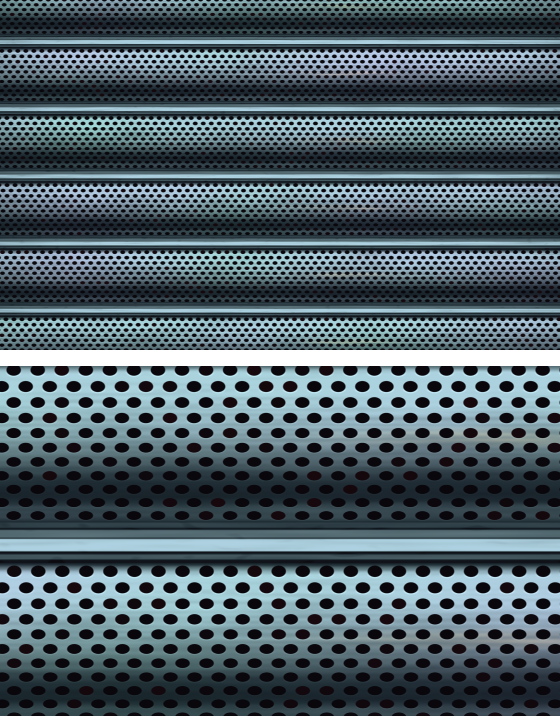
Top: the whole. Bottom: its middle third, enlarged.
A WebGL 1 fragment shader for this texture:

```glsl
precision highp float;
// Perforated steel roller shutter: curved slats with staggered holes, split by bright rails.
// Each slat is a vertical shading profile; rows and columns of holes are cut by fract(),
// then gradient noise adds brushed streaks, tinted reflections and worn rails.
uniform vec2 u_resolution;

// Layout, in canvas heights; slat positions run downward from 0 to 1 within a period
const float PERIOD = 0.1917;
const float FIRST_RAIL = 0.1205;
const float SLAT_TOP = 0.088;
const float SLAT_BOTTOM = 0.885;
const float ROWS = 11.0;
const float ROW_SQUEEZE = 0.15;
const float HOLE_PITCH = 0.0229;
const vec2 HOLE_SIZE = vec2(0.300, 0.340);
const float HOLE_RADIUS = 0.0056;

// Wear and light
const float STREAK_AMOUNT = 0.16;
const float PATCH_AMOUNT = 0.14;
const float TINT_AMOUNT = 0.10;
const float SCUFF_AMOUNT = 0.04;
const float EDGE_SHADE = 0.14;
const float RIM_LIGHT = 0.12;

// Metal ramp
const vec3 BLACK = vec3(0.035, 0.028, 0.048);
const vec3 DEEP_TEAL = vec3(0.11, 0.16, 0.19);
const vec3 STEEL = vec3(0.35, 0.44, 0.47);
const vec3 BRIGHT = vec3(0.68, 0.82, 0.88);
const vec3 RED_GLINT = vec3(0.16, 0.04, 0.06);
const vec3 WARM_GLINT = vec3(0.13, 0.06, -0.02);

float hash(vec2 p) {
  return fract(sin(dot(p, vec2(127.1, 311.7))) * 43758.5);
}

float cornerGradient(vec2 cell, vec2 f, vec2 corner) {
  float angle = 6.28318 * hash(cell + corner);
  return dot(vec2(cos(angle), sin(angle)), f - corner);
}

// Gradient noise, roughly -0.7 to 0.7
float noise(vec2 p) {
  vec2 i = floor(p), f = fract(p);
  vec2 w = f * f * f * (f * (f * 6.0 - 15.0) + 10.0);
  float low = mix(cornerGradient(i, f, vec2(0.0)), cornerGradient(i, f, vec2(1.0, 0.0)), w.x);
  float high = mix(cornerGradient(i, f, vec2(0.0, 1.0)), cornerGradient(i, f, vec2(1.0)), w.x);
  return mix(low, high, w.y);
}

float band(float s, float from, float to, float soft) {
  return smoothstep(from - soft, from + soft, s) * (1.0 - smoothstep(to - soft, to + soft, s));
}

// Brightness of the curved sheet: lit shoulder, dark belly, faint lower bounce
float slatShade(float s) {
  float lit = mix(0.93, 0.72, smoothstep(0.20, 0.48, s));
  lit = mix(lit, 0.16, smoothstep(0.42, 0.76, s));
  lit += 0.17 * band(s, 0.79, 0.88, 0.03);
  return lit * smoothstep(0.07, 0.155, s);
}

// Brightness of the rail and its lips; r is the signed offset from the rail centre
float railShade(float r, float soft) {
  float shade = 0.08;
  shade = mix(shade, 0.30, band(r, -0.115, -0.085, soft));
  shade = mix(shade, 0.48, band(r, -0.076, -0.036, soft));
  shade = mix(shade, 0.92, band(r, -0.031, 0.031, soft));
  return mix(shade, 0.38, band(r, 0.045, 0.072, soft));
}

vec3 metal(float shade) {
  vec3 c = mix(BLACK, DEEP_TEAL, smoothstep(0.0, 0.2, shade));
  c = mix(c, STEEL, smoothstep(0.15, 0.55, shade));
  return mix(c, BRIGHT, smoothstep(0.46, 0.98, shade));
}

void main() {
  vec2 p = gl_FragCoord.xy / u_resolution.y;
  float pixel = 1.0 / u_resolution.y;
  float across = gl_FragCoord.x / u_resolution.x;
  float v = (1.0 - p.y - FIRST_RAIL) / PERIOD;
  float slat = floor(v), s = fract(v);
  float r = s - step(0.5, s);
  float soft = max(0.006, 0.6 * pixel / PERIOD);

  // Slat and rail shading with brushed and patchy variation
  float onSlat = band(s, SLAT_TOP, SLAT_BOTTOM, soft);
  float shade = mix(railShade(r, soft), slatShade(s), onSlat);
  float streak = noise(vec2(p.x * 9.0, p.y * 210.0));
  float patches = noise(vec2(p.x * 3.5 + slat * 7.3, v * 2.2));
  shade *= 1.0 + STREAK_AMOUNT * streak + PATCH_AMOUNT * patches * onSlat;
  shade *= 1.0 - EDGE_SHADE * pow(abs(across * 2.0 - 1.0), 3.0);
  float scuff = smoothstep(0.25, 0.5, noise(vec2(p.x * 40.0, v * 30.0)));
  shade -= SCUFF_AMOUNT * scuff * (1.0 - onSlat);
  vec3 color = metal(shade);

  // Blue, violet and green reflections, with a warm glint right of centre
  float hue = noise(vec2(p.x * 2.3, v * 1.1 + 9.0)) + 0.4 * (hash(vec2(slat, 8.0)) - 0.5);
  color *= 1.0 + TINT_AMOUNT * hue * vec3(1.0, -0.6, 0.6) * onSlat;
  float glint = exp(-pow((across - 0.62) / 0.08, 2.0)) * band(s, 0.43, 0.50, 0.03);
  color += WARM_GLINT * glint * onSlat * (0.7 + streak);

  // Staggered holes, squeezed toward the lower curve
  float t = clamp((s - SLAT_TOP) / (SLAT_BOTTOM - SLAT_TOP), 0.0, 0.999);
  float rowPos = ROWS * mix(t, t * t, ROW_SQUEEZE);
  float row = floor(rowPos);
  float column = p.x / HOLE_PITCH + 0.5 * mod(row, 2.0) + hash(vec2(slat, 1.0));
  vec2 offset = (fract(vec2(column, rowPos)) - 0.5) / HOLE_SIZE;
  float d = (length(offset) - 1.0) * HOLE_RADIUS;
  float hole = (1.0 - smoothstep(-0.75 * pixel, 0.75 * pixel, d)) * onSlat;
  float rim = (1.0 - smoothstep(0.0, 0.0022, abs(d))) * smoothstep(0.2, 0.9, offset.y);
  color += RIM_LIGHT * rim * onSlat * shade;
  float redness = smoothstep(0.8, 1.0, hash(vec2(floor(column), row + slat * 17.0)));
  vec3 inside = mix(BLACK, RED_GLINT, 0.4 * redness);
  gl_FragColor = vec4(mix(color, inside, hole), 1.0);
}
```
